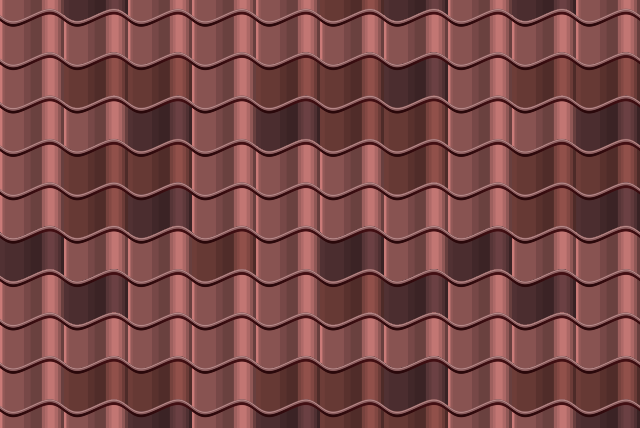
Write a Shadertoy shader that draws this pattern.

```glsl
const float TAU = 6.2832;
const vec2 GRID = vec2(10.0, 9.865);        // tiles across and down
const vec2 GRID_SHIFT = vec2(0.007, -0.341);
const float VARIANT_PERIOD = 7.0;           // tile colours recur in blocks

const vec3 ROSE = vec3(0.535, 0.325, 0.318);
const vec3 BROWN = vec3(0.400, 0.222, 0.205);
const vec3 CHARCOAL = vec3(0.295, 0.178, 0.185);
const vec3 LIP = vec3(0.540, 0.360, 0.365);
const vec3 LIP_SHINE = vec3(0.740, 0.560, 0.555);
const vec3 SHADOW_DEEP = vec3(0.160, 0.030, 0.040);
const vec3 SHADOW_WARM = vec3(0.260, 0.060, 0.075);

float hash(vec2 p) {
    return fract(sin(dot(p, vec2(127.1, 311.7))) * 43758.5453);
}

// Height of the lower tile edge: a sine leaning to the right
float waveHeight(float x) {
    float t = TAU * x;
    return -sin(t + 0.24 * sin(t));
}

// Coverage of a strip between two distances
float strip(float d, float from, float to, float blur) {
    return smoothstep(from - blur, from + blur, d)
         * (1.0 - smoothstep(to - blur, to + blur, d));
}

// Stepped light across one tile: flat pan, shaded side, bright roll
float tileLight(float x, float gloss, float blur) {
    const float edges[10] = float[10](
        0.045, 0.08, 0.38, 0.485, 0.66, 0.71, 0.75, 0.86, 0.915, 0.96);
    const float levels[10] = float[10](
        1.08, 1.0, 0.87, 0.78, 1.16, 1.28, 1.42, 1.26, 1.05, 0.76);
    float light = mix(1.0, 1.48, gloss);
    for (int i = 0; i < 10; i++) {
        light = mix(light, levels[i], smoothstep(edges[i] - blur, edges[i] + blur, x));
    }
    return light;
}

vec3 tileColor(vec2 cell, float x, float blur) {
    float pick = hash(mod(cell, VARIANT_PERIOD));
    vec3 clay = pick < 0.57 ? ROSE : (pick < 0.81 ? BROWN : CHARCOAL);
    float gloss = pick < 0.57 ? 1.0 : 0.15;
    return clay * tileLight(x, gloss, blur);
}

void mainImage(out vec4 fragColor, in vec2 fragCoord) {
    vec2 uv = fragCoord / iResolution.xy;
    vec2 p = vec2(uv.x, 1.0 - uv.y) * GRID + GRID_SHIFT;
    vec2 pixel = GRID / iResolution.xy;

    // Bend the rows along the wave
    float height = waveHeight(p.x);
    p.y += 0.141 * height;
    vec2 cell = floor(p);
    float x = p.x - cell.x;
    float edge = fract(p.y + 0.5) - 0.5;
    float blur = 0.6 * pixel.y;

    // Clay body, blended across the column seam
    vec3 left = tileColor(cell - vec2(1.0, 0.0), 1.0, 0.5 * pixel.x);
    vec3 color = mix(left, tileColor(cell, x, 0.5 * pixel.x),
                     smoothstep(0.0, pixel.x, x));

    // Shadow under the overlap, then its rounded lip
    vec3 shadow = mix(SHADOW_DEEP, SHADOW_WARM, 0.5 + 0.5 * height);
    color = mix(color, shadow, strip(edge, 0.06, 0.135, blur));
    color = mix(color, LIP, strip(edge, 0.0, 0.07, blur));
    color = mix(color, LIP_SHINE, strip(edge, 0.012, 0.032, blur));

    fragColor = vec4(color, 1.0);
}
```
